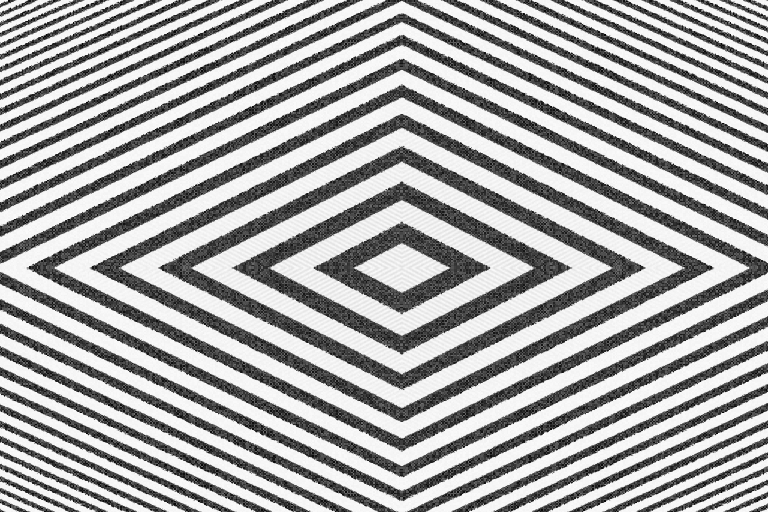
A WebGL 2 fragment shader for this pattern:

```glsl
#version 300 es
precision highp float;
// Concentric woven diamonds whose bands narrow outward, as if seen in perspective.

uniform vec2 u_resolution;
out vec4 fragColor;

// Layout, in canvas heights
const vec2 CENTER = vec2(0.785, 0.4766);
const float SLOPE = 0.525;         // side slope of the innermost diamond
const float FLATTEN = 0.1075;      // how quickly the sides get shallower
const float HORIZON = 1.4453;      // distance at which the bands would converge
const float BAND_RATE = 15.12;
const float BAND_OFFSET = 15.649;
const float DARK_SHARE = 0.475;
const float DARK_SHARE_MIN = 0.42;

// Weave
const float THREADS = 342.0;       // grain cells per canvas height
const float EDGE_FRAY = 0.0022;
const float DARK_TONE = 0.255;
const float DARK_GRAIN = 0.27;
const float LIGHT_TONE = 0.967;
const float LIGHT_GRAIN = 0.025;
const float HATCH_FREQ = 720.0;
const float HATCH_DEPTH = 0.07;

float hash(vec2 p) {
    return fract(sin(dot(p, vec2(127.1, 311.7))) * 43758.5453);
}

// Vertical half-height of the diamond passing through q (first quadrant)
float diamondRadius(vec2 q) {
    return (q.y + SLOPE * q.x) / (1.0 + FLATTEN * q.x);
}

// Running band count, compressed towards the horizon
float bandPhase(float radius) {
    return BAND_RATE / (1.0 - radius / HORIZON) - BAND_OFFSET;
}

// Amount of light cloth: 0 in the dark bands, 1 between them
float lightCover(float phase, float blur) {
    float n = max(phase, -0.25);   // keeps the core light
    float share = max(DARK_SHARE - 0.008 * n, DARK_SHARE_MIN);
    float edge = abs(fract(n - 0.5 * share + 0.5) - 0.5) - 0.5 * share;
    return smoothstep(-blur, blur, edge);
}

void main() {
    vec2 uv = gl_FragCoord.xy / u_resolution.y;
    vec2 q = abs(uv - CENTER);     // mirrored quadrants

    float radius = diamondRadius(q);
    float blur = max(fwidth(bandPhase(radius)) * 0.6, 0.004);

    // Mirrored thread grain with a faint twill
    vec2 cell = floor(q * THREADS);
    float grain = hash(cell) - 0.5;
    float twill = mod(cell.x + cell.y, 2.0) - 0.5;

    float light = lightCover(bandPhase(radius + grain * EDGE_FRAY), blur);

    // Dark cloth grows harsher and deeper away from the core
    float outward = smoothstep(0.1, 0.8, radius);
    float dark = DARK_TONE - 0.03 * outward
               + (grain + 0.25 * twill) * DARK_GRAIN * (1.0 + 0.25 * outward);

    // Pale cloth with cross hatching that fades outward
    float hatch = 0.5 + 0.5 * sin(HATCH_FREQ * (q.y - SLOPE * q.x));
    float fade = 1.0 - smoothstep(0.05, 0.42, radius);
    float pale = LIGHT_TONE + grain * LIGHT_GRAIN - HATCH_DEPTH * hatch * fade;

    fragColor = vec4(vec3(clamp(mix(dark, pale, light), 0.0, 1.0)), 1.0);
}
```
